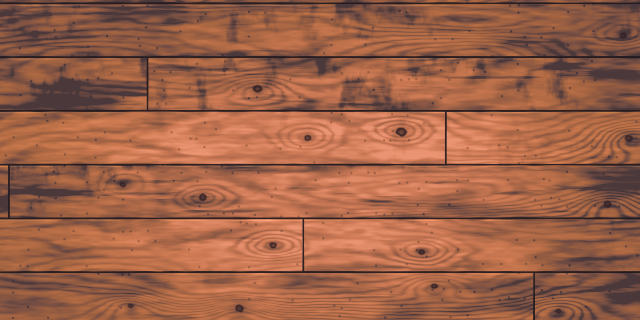
Give the GLSL for this texture, as a WebGL 2 fragment shader.

```glsl
#version 300 es
precision highp float;
// Worn, stained floor of long wooden planks with knots, grain and a dark vignette.
uniform vec2 u_resolution;
out vec4 outColor;

#define PITCH 0.168          // plank height, canvas height = 1
#define FIRST_SEAM 0.0104    // distance of the first seam from the top
#define SEAM_HALF 0.0027     // half width of the gaps
#define KNOT_CELL 0.52       // spacing of possible knots
#define KNOT_CHANCE 0.62
#define RING_STRENGTH 0.29
#define FIBRE_STRENGTH 0.32
#define STAIN_STRENGTH 0.42
#define VIGNETTE 0.52
#define BASE_TONE 0.91

// Per row from the top: joint position, lightness, amount of stain
const vec3 ROWS[6] = vec3[6](
  vec3(-1.0, 0.00, 0.8), vec3(0.461, -0.02, 1.1), vec3(1.393, 0.10, 0.35),
  vec3(0.028, -0.04, 1.2), vec3(0.948, 0.07, 0.5), vec3(1.669, 0.0, 0.8));

// Wood colours from charred to bare
const vec3 WOOD[6] = vec3[6](
  vec3(0.29, 0.22, 0.23), vec3(0.45, 0.30, 0.26), vec3(0.58, 0.36, 0.27),
  vec3(0.70, 0.42, 0.30), vec3(0.81, 0.48, 0.34), vec3(0.92, 0.58, 0.45));
const vec3 GAP = vec3(0.13, 0.10, 0.12);
const vec3 KNOT_CORE = vec3(0.20, 0.13, 0.15);

float hash(vec2 p) {
  vec3 q = fract(p.xyx * vec3(0.1031, 0.1030, 0.0973));
  q += dot(q, q.yzx + 33.33);
  return fract((q.x + q.y) * q.z);
}

float noise(vec2 p) {
  vec2 i = floor(p), f = fract(p);
  f = f * f * (3.0 - 2.0 * f);
  return mix(mix(hash(i), hash(i + vec2(1, 0)), f.x),
             mix(hash(i + vec2(0, 1)), hash(i + vec2(1, 1)), f.x), f.y);
}

float fbm(vec2 p) {
  float sum = 0.0, amp = 0.533;
  for (int i = 0; i < 4; i++) {
    sum += amp * noise(p);
    p = p * 2.03 + 17.3;
    amp *= 0.5;
  }
  return sum;
}

vec3 woodColor(float tone) {
  float t = clamp(tone, 0.0, 1.0) * 5.0;
  int i = min(int(t), 4);
  return mix(WOOD[i], WOOD[i + 1], t - float(i));
}

// Returns ring bending, core coverage and surrounding shade of nearby knots
vec3 knots(vec2 local, float row, float px) {
  vec3 sum = vec3(0.0);
  float cell = floor(local.x / KNOT_CELL);
  for (float k = -1.0; k <= 1.0; k++) {
    vec2 id = vec2(cell + k + 11.0, row * 7.0 + 5.0);
    if (hash(id) > KNOT_CHANCE) continue;
    vec2 centre = vec2((cell + k + 0.15 + 0.7 * hash(id + 31.0)) * KNOT_CELL,
                       0.25 + 0.5 * hash(id + 57.0));
    vec2 d = (local - centre) * vec2(0.85, PITCH);
    float r = length(d) + 0.004 * (noise(local * vec2(90.0, 15.0)) - 0.5);
    float size = mix(0.007, 0.014, hash(id + 83.0));
    float bend = exp(-dot(d * vec2(0.55, 1.0), d * vec2(0.55, 1.0)) / 0.0016);
    float core = 1.0 - smoothstep(size - px, size + px, r);
    core *= 0.6 + 0.4 * smoothstep(0.2, 0.7, r / size);
    sum += vec3(bend, core, exp(-r * r / (size * size * 5.0)));
  }
  return sum;
}

void main() {
  float px = 1.0 / u_resolution.y;
  vec2 p = gl_FragCoord.xy * px;
  float down = (1.0 - p.y - FIRST_SEAM) / PITCH;
  float row = floor(down);
  vec3 rowData = ROWS[int(mod(row + 6.0, 6.0))];
  if (row < 0.0) rowData.x = -1.0;
  vec2 local = vec2(p.x, down - row);
  float plank = row * 2.0 + step(rowData.x, p.x) + 4.0;
  vec2 seed = vec2(plank * 13.7, plank * 29.1);

  // Growth rings: contours of a stretched field that bends round the knots
  vec3 knot = knots(local, row, px);
  float field = local.y * mix(2.0, 6.0, hash(seed)) + 9.0 * noise(local * vec2(1.7, 1.6) + seed)
              + 1.3 * fbm(local * vec2(7.0, 4.0) + seed) + 3.5 * knot.x;
  float rings = pow(0.5 + 0.5 * sin(6.2832 * field), 2.0);
  rings = mix(rings, 0.375, smoothstep(0.3, 0.8, fwidth(field)));
  rings *= 0.35 + 1.1 * noise(local * vec2(3.0, 2.0) + seed + 40.0);

  // Fine fibres along the plank
  float fibres = fbm(local * vec2(9.0, 13.0) + seed) - 0.5
               + 0.45 * (noise(local * vec2(32.0, 22.0) + seed) - 0.5);

  // Stains: long blots, cross marks and grime along the plank edges
  float blot = smoothstep(0.47, 0.78, fbm(local * vec2(3.2, 2.6) + seed + 9.0));
  float patches = smoothstep(0.58, 0.8, noise(local * vec2(3.5, 1.3) + seed + 70.0));
  float marks = patches * smoothstep(0.5, 0.85, fbm(local * vec2(24.0, 2.2) + seed));
  float edge = min(local.y, 1.0 - local.y) * PITCH;
  float grime = exp(-edge / 0.011) * smoothstep(0.35, 0.75, fbm(p * vec2(11.0, 20.0)));
  float streak = smoothstep(0.62, 0.8, fbm(local * vec2(4.5, 9.0) + seed + 3.0));
  float stain = rowData.z * (blot + 1.1 * marks + 0.8 * streak) + 0.7 * grime;

  // Small dark pits
  vec2 pitCell = floor(p * 38.0);
  vec2 pitPos = 0.25 + 0.5 * vec2(hash(pitCell + 3.0), hash(pitCell + 91.0));
  float pit = step(0.9, hash(pitCell + 47.0))
            * (1.0 - smoothstep(0.0015, 0.0025 + px, length(fract(p * 38.0) - pitPos) / 38.0));

  // Tone, darkened away from the lower middle
  float reach = length((p - vec2(1.02, 0.43)) / vec2(1.0, 0.62));
  float tone = BASE_TONE + rowData.y + 0.08 * (hash(seed + 5.0) - 0.5)
             - VIGNETTE * smoothstep(0.1, 1.45, reach) - RING_STRENGTH * rings
             + FIBRE_STRENGTH * fibres - STAIN_STRENGTH * stain
             - 0.3 * knot.z - 0.35 * pit;
  vec3 color = woodColor(tone);
  color.b -= 0.035 * smoothstep(0.3, 1.0, reach) * smoothstep(0.2, 0.6, tone);
  color = mix(color, KNOT_CORE, min(knot.y, 1.0) * 0.9);

  // Gaps between planks, with a thin worn bevel beside them
  float wobble = 0.0012 * (noise(p * vec2(24.0, 8.0)) - 0.5);
  float gap = min(edge, abs(p.x - rowData.x)) + wobble;
  float bevel = exp(-pow((local.y * PITCH - 0.006) / 0.002, 2.0));
  color += 0.13 * bevel * vec3(1.0, 0.75, 0.4) * smoothstep(0.35, 0.7, noise(p * vec2(9.0, 3.0)));
  color = mix(color, GAP, 0.92 * (1.0 - smoothstep(SEAM_HALF - px * 0.5, SEAM_HALF + px * 0.5, gap)));
  outColor = vec4(color, 1.0);
}
```
